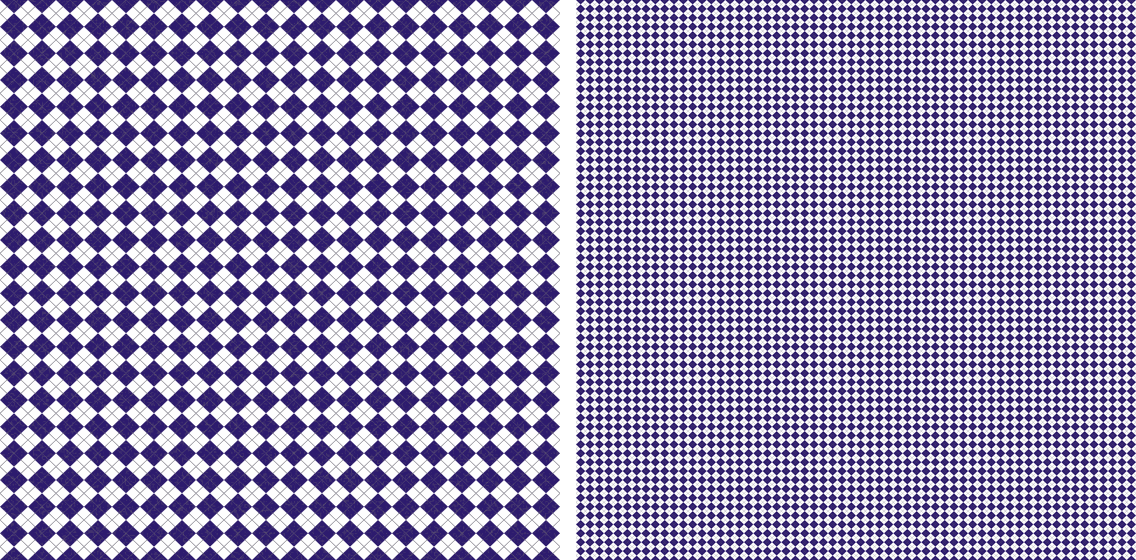
Left: one tile. Right: repeated 3 by 3.
Give the GLSL for this pattern, as a WebGL 1 fragment shader.

```glsl
precision highp float;
// Argyle check of navy and white diamonds with hairline diagonal stitching and woven grain.

uniform vec2 u_resolution;

#define REPEATS vec2(20.0, 21.0)
#define STITCH_WIDTH 0.0010
#define GRAIN_CELLS 384.0
#define NAVY vec3(0.175, 0.105, 0.43)
#define FLECK vec3(0.26, 0.20, 0.43)
#define WHITE vec3(0.995)
#define STITCH_ON_NAVY vec3(0.40, 0.37, 0.45)
#define STITCH_ON_WHITE vec3(0.42, 0.41, 0.46)

float hash(vec2 cell) {
  vec3 p = fract(vec3(cell.xyx) * 0.1031);
  p += dot(p, p.yzx + 33.33);
  return fract((p.x + p.y) * p.z);
}

float wrappedHash(vec2 cell) {
  return hash(mod(cell, GRAIN_CELLS));
}

// Value noise that wraps at the canvas edges.
float grain(vec2 uv) {
  vec2 p = uv * GRAIN_CELLS;
  vec2 cell = floor(p);
  vec2 f = fract(p);
  f = f * f * (3.0 - 2.0 * f);
  float low = mix(wrappedHash(cell), wrappedHash(cell + vec2(1.0, 0.0)), f.x);
  float high = mix(wrappedHash(cell + vec2(0.0, 1.0)), wrappedHash(cell + 1.0), f.x);
  return mix(low, high, f.y);
}

void main() {
  vec2 uv = gl_FragCoord.xy / u_resolution;
  float pixel = 1.0 / min(u_resolution.x, u_resolution.y);

  // Diagonal axes: whole numbers run through the diamond centres, halves along the edges.
  vec2 p = uv * REPEATS - vec2(0.5, 0.0);
  vec2 diagonal = vec2(p.x + p.y, p.x - p.y);
  float axisScale = length(REPEATS);

  // Smoothed square wave on each axis; their product is the check.
  vec2 edge = (abs(fract(diagonal * 0.5) * 2.0 - 1.0) - 0.5) / axisScale;
  vec2 wave = clamp(2.0 * edge / pixel, -1.0, 1.0);
  float navy = 0.5 + 0.5 * wave.x * wave.y;

  // Pixel coverage of the stitch lines through the centres.
  vec2 dist = abs(fract(diagonal + 0.5) - 0.5) / axisScale;
  vec2 halfWidth = vec2(0.5 * STITCH_WIDTH);
  vec2 halfPixel = vec2(0.5 * pixel);
  vec2 overlap = min(dist + halfPixel, halfWidth) - max(dist - halfPixel, -halfWidth);
  vec2 coverage = clamp(overlap / pixel, 0.0, 1.0);
  float stitch = max(coverage.x, coverage.y);

  // Grain flecks the navy cloth and breaks up its stitches.
  float g = grain(uv);
  vec3 cloth = mix(NAVY, FLECK, smoothstep(0.5, 1.0, g));
  vec3 dark = mix(cloth, STITCH_ON_NAVY, stitch * mix(0.5, 1.0, g));
  vec3 light = mix(WHITE, STITCH_ON_WHITE, stitch);

  gl_FragColor = vec4(mix(light, dark, navy), 1.0);
}
```
